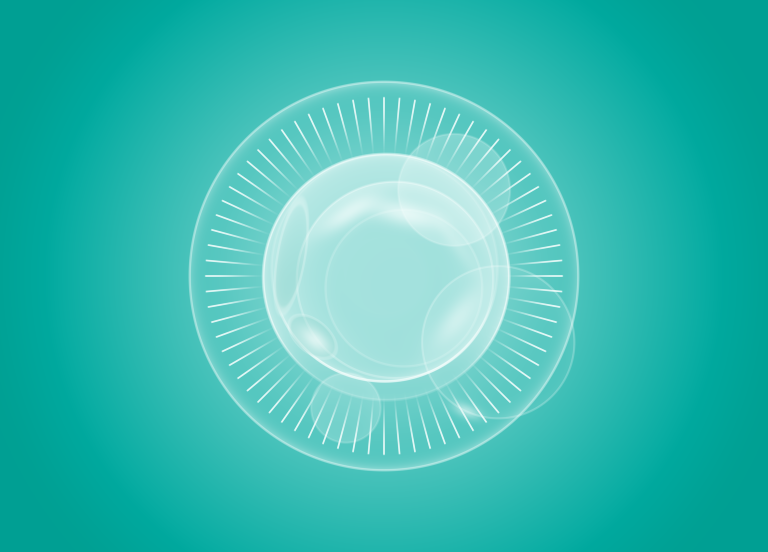
This background is drawn by a WebGL 2 fragment shader. Its source:

```glsl
#version 300 es
precision highp float;

uniform vec2 u_resolution;
out vec4 outColor;

const float PI = 3.14159265;
float pixel;

// Signed distance to a circle
float circle(vec2 p, vec2 center, float radius) {
    return length(p - center) - radius;
}

// Approximate signed distance to a tilted ellipse
float ellipse(vec2 p, vec2 center, vec2 radii, float angle) {
    float c = cos(angle), s = sin(angle);
    vec2 q = mat2(c, -s, s, c) * (p - center);
    return (length(q / radii) - 1.0) * min(radii.x, radii.y);
}

float fill(float d) {
    return 1.0 - smoothstep(-pixel, pixel, d);
}

float stroke(float d, float halfWidth) {
    return 1.0 - smoothstep(halfWidth, halfWidth + 1.4 * pixel, abs(d));
}

// Light that fades inward from an edge
float rim(float d, float width) {
    return fill(d) * exp(min(d, 0.0) / width);
}

// Soft tilted spot of light
float glow(vec2 p, vec2 center, vec2 size, float angle) {
    float c = cos(angle), s = sin(angle);
    vec2 q = mat2(c, -s, s, c) * (p - center) / size;
    return exp(-dot(q, q));
}

void addLight(inout vec3 color, float amount) {
    color = mix(color, vec3(0.98, 1.0, 0.995), clamp(amount, 0.0, 1.0));
}

// Thin radial ticks, tapering toward the middle
float ticks(vec2 p) {
    float r = length(p);
    float turn = atan(p.y, p.x) / (2.0 * PI) * 72.0;
    float across = abs(fract(turn + 0.5) - 0.5) * 2.0 * PI / 72.0 * r;
    float reach = smoothstep(0.21, 0.31, r) * fill(r - 0.324);
    return (1.0 - smoothstep(0.0004, 0.0004 + 1.3 * pixel, across)) * reach;
}

// Clear bubble: faint body, brighter margin and a fine outline
float bubble(float d, float body, float margin, float outline) {
    return fill(d) * body + rim(d, 0.018) * margin + stroke(d, 0.0006) * outline;
}

void main() {
    vec2 p = (gl_FragCoord.xy - 0.5 * u_resolution) / u_resolution.y;
    pixel = 1.0 / u_resolution.y;
    float r = length(p);

    // Teal backdrop with a central light
    vec3 color = mix(vec3(0.0, 0.665, 0.625), vec3(0.0, 0.625, 0.575), smoothstep(0.57, 0.76, r));
    addLight(color, min(1.1 * max(0.615 - r, 0.0), 0.6));

    // Large ring and dial
    float ring = r - 0.352;
    addLight(color, rim(ring, 0.012) * (0.28 + 0.12 * abs(p.y) / 0.352));
    addLight(color, stroke(ring, 0.0008) * 0.4);
    addLight(color, ticks(p) * 0.85);

    // Sphere shell, fainter at the bottom
    float shell = circle(p, vec2(0.004, -0.002), 0.223);
    float lower = mix(0.3, 1.0, smoothstep(-0.21, -0.08, p.y));
    addLight(color, fill(shell) * lower * mix(0.06, 0.44, smoothstep(-0.16, 0.0, shell)));
    addLight(color, lower * (rim(shell, 0.008) * 0.32 + stroke(shell, 0.0012) * 0.45));

    // Inner sphere with a bright lower rim
    float core = circle(p, vec2(0.001, 0.014), 0.205);
    float base = 1.0 - smoothstep(-0.17, 0.0, p.y);
    addLight(color, fill(core) * 0.08 + rim(core, 0.012) * (0.1 + 0.3 * base));
    addLight(color, stroke(core, 0.001) * (0.12 + 0.6 * base));

    // Nested reflections, the second one clearing the middle
    float dome = circle(p, vec2(0.02, -0.007), 0.178);
    float well = circle(p, vec2(0.036, -0.022), 0.142);
    float top = smoothstep(0.0, 0.16, p.y);
    addLight(color, rim(dome, 0.022) * (0.08 + 0.3 * top) + stroke(dome, 0.0008) * 0.25);
    addLight(color, stroke(well, 0.0008) * 0.16 + rim(well, 0.015) * 0.08);

    // Curved highlights held inside the dome
    float light = glow(p, vec2(-0.068, 0.112), vec2(0.055, 0.019), 0.55) * 0.6;
    light += glow(p, vec2(0.04, 0.113), vec2(0.07, 0.022), -0.22) * 0.65;
    light += glow(p, vec2(0.13, 0.06), vec2(0.06, 0.014), -0.95) * 0.2;
    light += glow(p, vec2(0.133, -0.078), vec2(0.065, 0.023), 0.9) * 0.45;
    addLight(color, light * fill(dome));

    // Two lens reflections at the left
    float tall = ellipse(p, vec2(-0.168, 0.036), vec2(0.025, 0.102), -0.17);
    color = mix(color, vec3(0.56, 0.83, 0.80), fill(tall) * 0.45 * smoothstep(0.14, -0.06, p.y));
    addLight(color, stroke(tall, 0.0008) * 0.22 + rim(tall, 0.005) * 0.15);
    float small = ellipse(p, vec2(-0.129, -0.110), vec2(0.05, 0.029), -0.7);
    color = mix(color, vec3(0.56, 0.83, 0.80), fill(small) * 0.35);
    addLight(color, stroke(small, 0.0008) * 0.22);
    addLight(color, fill(small) * glow(p, vec2(-0.125, -0.116), vec2(0.032, 0.017), -0.7) * 0.65);

    // Overlapping clear bubbles
    addLight(color, bubble(circle(p, vec2(0.127, 0.156), 0.1015), 0.17, 0.1, 0.14));
    addLight(color, bubble(circle(p, vec2(0.207, -0.120), 0.138), 0.02, 0.09, 0.22));
    addLight(color, bubble(circle(p, vec2(-0.069, -0.239), 0.063), 0.14, 0.07, 0.14));
    addLight(color, glow(p, vec2(0.15, -0.245), vec2(0.026, 0.012), -0.4) * 0.5);

    outColor = vec4(color, 1.0);
}
```
